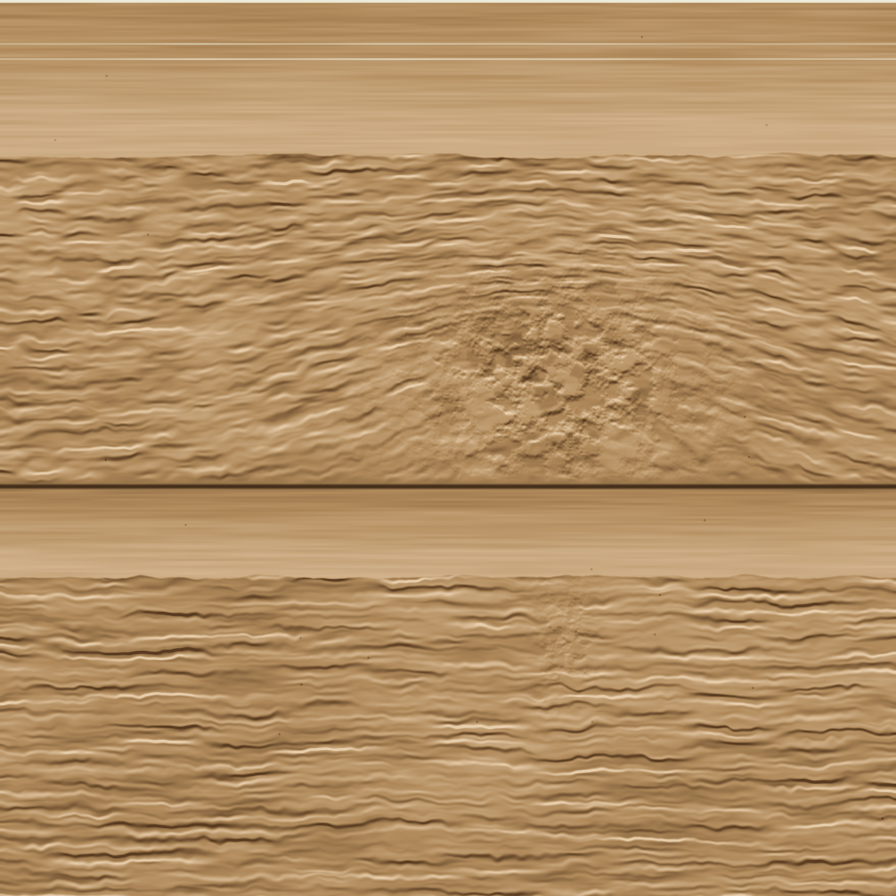
A Shadertoy shader for this texture:

```glsl
#define DARK vec3(0.34, 0.225, 0.12)
#define MID vec3(0.69, 0.54, 0.355)
#define LIGHT vec3(0.91, 0.81, 0.68)
#define PAINT vec3(0.93, 0.92, 0.85)
#define KNOT vec2(0.62, 0.575)
#define SEAM 0.457
#define UPPER_EDGE 0.826
#define LOWER_EDGE 0.357
#define RELIEF 0.85

float hash(vec2 p) {
    return fract(sin(dot(p, vec2(127.1, 311.7))) * 43758.5453);
}

float noise(vec2 p) {
    vec2 i = floor(p), f = fract(p);
    f = f * f * (3.0 - 2.0 * f);
    return mix(mix(hash(i), hash(i + vec2(1, 0)), f.x),
               mix(hash(i + vec2(0, 1)), hash(i + vec2(1, 1)), f.x), f.y);
}

float fbm(vec2 p) {
    float sum = 0.0, amp = 0.5;
    for (int i = 0; i < 4; i++) {
        sum += amp * noise(p);
        p = p * 2.03 + 17.3;
        amp *= 0.5;
    }
    return sum;
}

float line(float y, float center, float halfWidth) {
    float aa = 0.7 / iResolution.y;
    return 1.0 - smoothstep(halfWidth - aa, halfWidth + aa, abs(y - center));
}

// Knot influence, upper board only
float knotMask(vec2 p) {
    vec2 d = (p - KNOT) / vec2(0.15, 0.11);
    return step(SEAM, p.y) * exp(-dot(d, d));
}

// Height of the brushed grain, arching over the knot
float grainHeight(vec2 p) {
    float upper = step(SEAM, p.y);
    vec2 d = p - KNOT;
    float arch = 0.10 * upper * exp(-d.x * d.x * 13.0 - d.y * d.y * 34.0);
    vec2 scar = (p - vec2(0.63, 0.29)) / vec2(0.035, 0.08);
    float broken = (1.0 - upper) * exp(-dot(scar, scar));
    float v = p.y - arch + 0.016 * (fbm(p * vec2(7.0, 10.0)) - 0.5);
    v += (0.006 + 0.010 * broken) * (noise(p * vec2(45.0, 55.0)) - 0.5);
    v += 0.003 * (noise(p * vec2(110.0, 90.0)) - 0.5);
    float stretch = mix(11.0, 22.0, upper);
    float ridges = noise(vec2(p.x * stretch, v * mix(118.0, 104.0, upper)));
    ridges = smoothstep(0.2, 0.72, ridges);
    float fibres = noise(vec2(p.x * stretch * 2.2, v * 210.0) + 41.0);
    float pits = smoothstep(0.28, 0.62, fbm(p * vec2(50.0, 62.0) + 9.0));
    float rough = clamp(knotMask(p) * 1.1 + 0.5 * broken, 0.0, 0.9);
    return mix(0.62 * ridges + 0.38 * fibres, pits, rough);
}

// Tone of the planed strips: fine streaks brightening downward
float planedTone(vec2 p, float top, float bottom) {
    float s = clamp((top - p.y) / (top - bottom), 0.0, 1.0);
    float streak = noise(vec2(p.x * 4.0, p.y * 210.0)) - 0.5;
    streak += 0.8 * (noise(vec2(p.x * 14.0, p.y * 400.0)) - 0.5);
    return 0.52 + 0.23 * smoothstep(0.1, 0.95, s) + 0.13 * streak * (1.2 - 0.6 * s);
}

vec3 woodColor(float tone) {
    tone = clamp(tone, 0.0, 1.0);
    return tone < 0.5 ? mix(DARK, MID, tone * 2.0) : mix(MID, LIGHT, tone * 2.0 - 1.0);
}

void mainImage(out vec4 fragColor, in vec2 fragCoord) {
    vec2 p = fragCoord / iResolution.xy;
    float upper = step(SEAM, p.y);
    float top = mix(SEAM, 1.0, upper);

    // Ragged border between planed strip and brushed face
    float edge = mix(LOWER_EDGE, UPPER_EDGE, upper);
    edge += 0.012 * (fbm(vec2(p.x * 24.0, upper * 7.0)) - 0.5);
    float planed = smoothstep(edge - 0.0015, edge + 0.0015, p.y);

    // Brushed face lit from above
    float h = grainHeight(p);
    float slope = h - grainHeight(p + vec2(-0.0008, 0.0026));
    float face = 0.52 + RELIEF * slope + 0.12 * (h - 0.5);
    face += 0.28 * (fbm(p * vec2(4.0, 14.0) + 3.0) - 0.47);
    face += 0.08 * (noise(vec2(p.x * 60.0, p.y * 300.0)) - 0.5);
    float hollow = smoothstep(0.52, 0.62, fbm(p * vec2(28.0, 36.0)));
    face -= 0.18 * hollow * knotMask(p);
    face -= 0.16 * exp(-abs(p.y - edge) * 260.0);

    float tone = mix(face, planedTone(p, top, edge), planed);

    // Sparse pores
    vec2 cell = floor(p * 40.0);
    vec2 spot = 0.2 + 0.6 * vec2(hash(cell + 5.0), hash(cell + 8.0));
    float pore = 1.0 - smoothstep(0.02, 0.08, length(fract(p * 40.0) - spot));
    tone -= 0.22 * pore * step(0.985, hash(cell));

    // Rounded lower lip and soft shadow in the joint
    float lip = upper * (1.0 - smoothstep(0.002, 0.014, p.y - SEAM));
    tone = mix(tone, 0.36, 0.85 * lip);
    tone -= 0.15 * (1.0 - upper) * exp((p.y - SEAM) * 110.0);
    vec3 color = woodColor(tone);
    float joint = 1.0 - smoothstep(0.0005, 0.0042, abs(p.y - SEAM));
    color = mix(color, DARK * 0.65, 0.9 * joint);

    // Pale scored lines and the painted top rim
    float scores = 0.6 * line(p.y, 0.951, 0.001) + 0.75 * line(p.y, 0.934, 0.001);
    color = mix(color, PAINT, scores * (0.5 + 0.4 * noise(vec2(p.x * 9.0, 2.0))));
    color = mix(color, PAINT, line(p.y, 1.0, 0.003));

    fragColor = vec4(color, 1.0);
}
```
